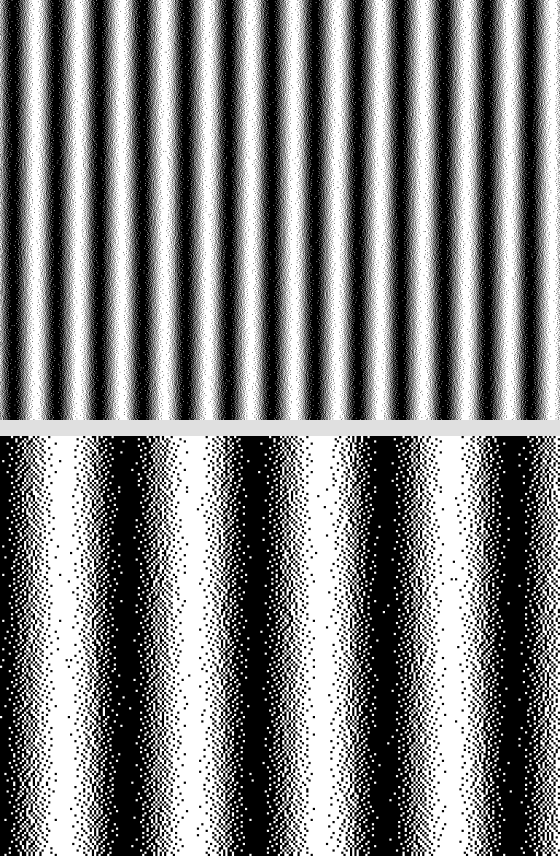
Top, the full canvas; bottom, a detail of the centre.
Give the GLSL for this pattern, as a WebGL 2 fragment shader.

```glsl
#version 300 es
precision highp float;

uniform vec2 u_resolution;
out vec4 fragColor;

const float TAU = 6.2831853;
const float STRIPES = 13.0;
const vec2 GRID = vec2(768.0, 576.0); // dither cells across and down

float hash(vec2 p) {
    return fract(sin(dot(p, vec2(12.9898, 78.233))) * 43758.5453);
}

// Running total of stripe brightness along a row, with wrapping jitter
float carriedTone(vec2 cell) {
    float angle = TAU * (STRIPES * cell.x / GRID.x - 0.82);
    float tone = 0.5 + 0.5 * cos(angle);
    float total = 0.5 * cell.x + 0.5 * GRID.x / (TAU * STRIPES) * sin(angle);
    vec2 wrapped = mod(cell, GRID);
    float rowOffset = cell.y * 355.0 / GRID.y + 0.25 * hash(vec2(wrapped.y, 7.0));
    float jitter = 0.9 * min(tone, 1.0 - tone) * hash(wrapped);
    return total + rowOffset + jitter;
}

// A cell is white where the running total passes a whole number
float ditherDot(vec2 cell) {
    float before = floor(carriedTone(cell));
    float after = floor(carriedTone(cell + vec2(1.0, 0.0)));
    return step(0.5, after - before);
}

void main() {
    vec2 center = gl_FragCoord.xy / u_resolution * GRID;
    vec2 halfSize = 0.5 * GRID / u_resolution;
    vec2 low = center - halfSize;
    vec2 high = center + halfSize;

    // Average the cells by their overlap for smooth edges
    float light = 0.0;
    float area = 0.0;
    for (int j = 0; j < 4; j++) {
        for (int i = 0; i < 4; i++) {
            vec2 cell = floor(low) + vec2(i, j);
            vec2 overlap = max(min(high, cell + 1.0) - max(low, cell), 0.0);
            float weight = overlap.x * overlap.y;
            light += weight * ditherDot(cell);
            area += weight;
        }
    }

    vec3 black = vec3(0.0);
    vec3 white = vec3(1.0);
    fragColor = vec4(mix(black, white, light / area), 1.0);
}
```
